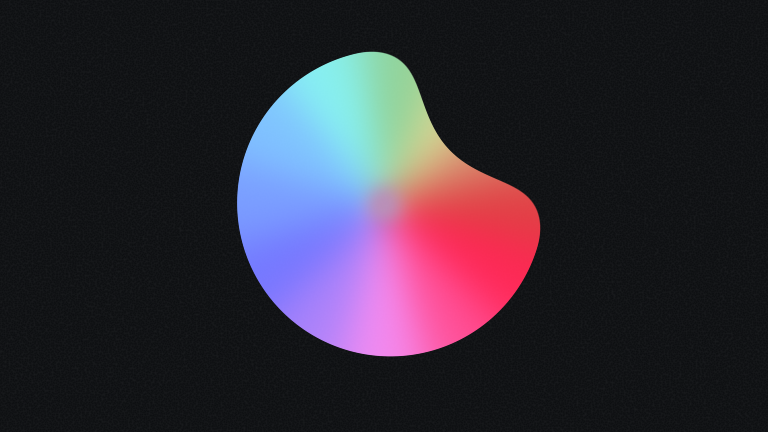
Give the GLSL for this background, as a WebGL 2 fragment shader.

```glsl
#version 300 es
precision highp float;

uniform vec2 u_resolution;
out vec4 fragColor;

const float TAU = 6.2831853;
const vec3 BACKDROP = vec3(0.070, 0.077, 0.086);

// Hues around the wheel, counterclockwise from the right
const int HUE_COUNT = 12;
const vec3 HUES[HUE_COUNT] = vec3[HUE_COUNT](
    vec3(0.88, 0.24, 0.26), vec3(0.84, 0.54, 0.43), vec3(0.84, 0.85, 0.58),
    vec3(0.56, 0.82, 0.59), vec3(0.53, 0.95, 0.95), vec3(0.50, 0.76, 1.00),
    vec3(0.48, 0.62, 1.00), vec3(0.45, 0.46, 1.00), vec3(0.67, 0.51, 0.98),
    vec3(0.96, 0.55, 0.95), vec3(1.00, 0.31, 0.59), vec3(1.00, 0.15, 0.33));

float circle(vec2 p, vec2 center, float radius) {
    return length(p - center) - radius;
}

float smoothMax(float a, float b, float k) {
    float h = max(k - abs(a - b), 0.0);
    return max(a, b) + h * h / (4.0 * k);
}

// Disc with a softly rounded bite at the upper right
float bittenDisc(vec2 p) {
    float disc = circle(p, vec2(0.015, 0.030), 0.355);
    float bite = circle(p, vec2(0.2986, 0.294), 0.2037);
    return smoothMax(disc, -bite, 0.17);
}

// Angular blend of hues that melts together near its center;
// lean turns the upper hues clockwise
vec3 hueWheel(vec2 p, float sharpness, float softness, float lean) {
    float r = length(p);
    vec2 dir = p / max(r, 1e-4);
    float focus = sharpness * (1.0 - exp(-r * r / (softness * softness)));
    vec3 sum = vec3(0.0);
    float total = 0.0;
    for (int i = 0; i < HUE_COUNT; i++) {
        float angle = TAU * float(i) / float(HUE_COUNT);
        angle -= lean * max(sin(angle), 0.0);
        float weight = exp(focus * (dot(dir, vec2(cos(angle), sin(angle))) - 1.0));
        sum += HUES[i] * weight;
        total += weight;
    }
    return sum / total;
}

vec2 hash2(vec2 cell) {
    vec3 q = fract(cell.xyx * vec3(0.1031, 0.1030, 0.0973));
    q += dot(q, q.yzx + 33.33);
    return fract((q.xx + q.yz) * q.zy);
}

// Distance to the nearest scattered point
float cellularNoise(vec2 p) {
    vec2 cell = floor(p);
    float nearest = 2.0;
    for (int y = -1; y <= 1; y++) {
        for (int x = -1; x <= 1; x++) {
            vec2 neighbor = cell + vec2(x, y);
            nearest = min(nearest, length(neighbor + hash2(neighbor) - p));
        }
    }
    return nearest;
}

void main() {
    vec2 p = (gl_FragCoord.xy - 0.5 * u_resolution) / u_resolution.y;
    float pixel = 1.0 / u_resolution.y;

    // Dark surface with fine grain
    float grain = cellularNoise((p + 2.0) * 210.0) - 0.45;
    vec3 color = BACKDROP + 0.045 * grain;

    // Colored shape
    vec3 wheel = hueWheel(p - vec2(0.0, 0.026), 20.0, 0.19, 0.13);
    float coverage = 1.0 - smoothstep(-0.6 * pixel, 0.6 * pixel, bittenDisc(p));
    color = mix(color, wheel + 0.006 * grain, coverage);

    fragColor = vec4(color, 1.0);
}
```
